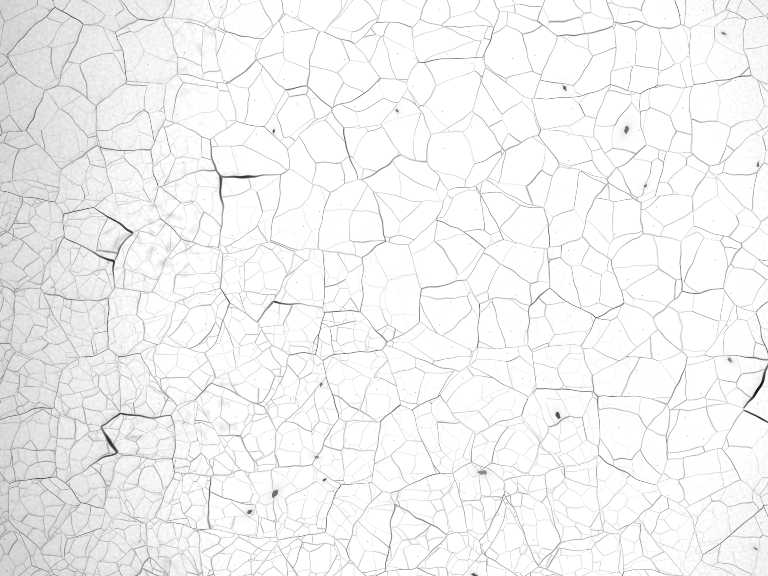
This texture is drawn by a WebGL 2 fragment shader. Its source:

```glsl
#version 300 es
precision highp float;
// Overexposed white paint, split by a hierarchy of fine cracks, with specks and grey borders.

uniform vec2 u_resolution;
out vec4 fragColor;

const float COARSE_SCALE = 10.5;     // cells per canvas height
const float MEDIUM_SCALE = 15.5;
const float FINE_SCALE = 31.0;
const float JITTER = 0.82;
const float CRACK_HALF_WIDTH = 0.0006;
const float GOUGE_HALF_WIDTH = 0.0024;
const float GOUGE_REACH = 0.05;
const int GOUGE_COUNT = 5;
const int SPECK_COUNT = 17;
const float GRIT_SCALE = 24.0;
const float GRAIN_SCALE = 170.0;
const float GRAIN_AMOUNT = 0.05;
const vec2 LIGHT_CENTRE = vec2(0.6, 0.52);
const vec2 LIGHT_DIRECTION = vec2(-0.7, 0.7);

struct Crack { float dist; float weight; vec2 side; vec2 cell; };

vec2 hash(vec2 p) {
  vec3 a = fract(p.xyx * vec3(0.1031, 0.1030, 0.0973));
  a += dot(a, a.yzx + 33.33);
  return fract((a.xx + a.yz) * a.zy);
}

mat2 rotation(float angle) {
  float c = cos(angle), s = sin(angle);
  return mat2(c, s, -s, c);
}

float cornerSlope(vec2 corner, vec2 offset) {
  float angle = 6.2832 * hash(corner + 19.7).x;
  return dot(vec2(cos(angle), sin(angle)), offset);
}

float gradientNoise(vec2 p) {
  vec2 i = floor(p), f = p - i;
  vec2 u = f * f * f * (f * (f * 6.0 - 15.0) + 10.0);
  vec2 e = vec2(1.0, 0.0);
  return mix(mix(cornerSlope(i, f), cornerSlope(i + e, f - e), u.x),
             mix(cornerSlope(i + e.yx, f - e.yx), cornerSlope(i + 1.0, f - 1.0), u.x), u.y);
}

vec2 warp(vec2 p) {
  return vec2(gradientNoise(p), gradientNoise(p + 37.4));
}

vec2 cellPoint(vec2 cell) {
  return cell + 0.5 + JITTER * (hash(cell) - 0.5);
}

// Nearest border between Voronoi cells, with a weight shared by both sides.
Crack findCrack(vec2 p, float scale) {
  p *= scale;
  vec2 base = floor(p), home = base, toHome = vec2(9.0);
  for (int y = -1; y <= 1; y++)
    for (int x = -1; x <= 1; x++) {
      vec2 cell = base + vec2(x, y);
      vec2 v = cellPoint(cell) - p;
      if (dot(v, v) < dot(toHome, toHome)) { toHome = v; home = cell; }
    }
  Crack c = Crack(9.0, 0.0, vec2(0.0), home);
  for (int y = -2; y <= 2; y++)
    for (int x = -2; x <= 2; x++) {
      if (x == 0 && y == 0) continue;
      vec2 cell = home + vec2(x, y);
      vec2 v = cellPoint(cell) - p;
      vec2 side = normalize(v - toHome);
      float d = dot(0.5 * (v + toHome), side);
      if (d < c.dist) { c.dist = d; c.side = side; c.weight = hash(home + cell + 7.3).x; }
    }
  c.dist /= scale;
  return c;
}

float coverage(float dist, float halfWidth) {
  float blur = 0.7 / u_resolution.y;
  return 1.0 - smoothstep(halfWidth - blur, halfWidth + blur, dist);
}

// Wide dark openings gather around a few points.
float gougeMask(vec2 p, float aspect) {
  float mask = 0.0;
  for (int i = 0; i < GOUGE_COUNT; i++) {
    vec2 h = hash(vec2(i, 5.0));
    vec2 centre = vec2(mix(0.18, 0.48, h.x), 0.12 + 0.13 * (float(i) + h.y));
    if (i == 1) centre.x = aspect - 0.01;
    vec2 v = (p - centre) / GOUGE_REACH;
    mask = max(mask, exp(-dot(v, v)));
  }
  return mask;
}

float speckInk(vec2 p, float aspect) {
  float ink = 0.0, ragged = 0.0018 * gradientNoise(p * 220.0);
  for (int i = 0; i < SPECK_COUNT; i++) {
    vec2 h = hash(vec2(i, 61.0)), k = hash(vec2(i, 83.0));
    vec2 v = rotation(6.2832 * k.x) * (p - vec2(mix(0.3, 1.0, h.x) * aspect, h.y));
    float radius = mix(0.0018, 0.0045, k.y * k.y);
    float d = length(v * vec2(0.55, 1.0)) + ragged;
    ink = max(ink, mix(0.45, 0.8, k.x) * coverage(d, radius));
    ink = max(ink, 0.2 * exp(-d / radius * 0.8));
  }
  vec2 cell = floor(p * GRIT_SCALE), h = hash(cell + 131.0);
  float grit = length((fract(p * GRIT_SCALE) - mix(vec2(0.15), vec2(0.85), h)) / GRIT_SCALE);
  return max(ink, 0.3 * step(0.65, hash(cell + 171.0).x) * coverage(grit, 0.0008));
}

void main() {
  vec2 uv = gl_FragCoord.xy / u_resolution;
  float aspect = u_resolution.x / u_resolution.y;
  vec2 p = vec2(uv.x * aspect, uv.y);
  vec2 q = p + 0.032 * warp(p * 7.0) + 0.0045 * warp(p * 38.0);

  // Each finer network is confined to one cell of the network above it.
  Crack coarse = findCrack(q, COARSE_SCALE);
  vec2 turn = hash(coarse.cell + 3.1);
  Crack medium = findCrack(rotation(turn.x - 0.5) * q + 4.0 * turn, MEDIUM_SCALE);
  Crack fine = findCrack(q + 3.0 * hash(medium.cell + coarse.cell), FINE_SCALE);

  float fineMask = 1.0 - smoothstep(0.25, 0.8, 0.6 * uv.x + 0.7 * uv.y + 0.35 * gradientNoise(p * 3.5));
  float leftMask = 1.0 - smoothstep(0.2, 0.6, uv.x);
  float gougeArea = gougeMask(p, aspect);
  float gouge = gougeArea * smoothstep(0.2, 0.6, coarse.weight);
  float fade = clamp(0.95 + 0.7 * gradientNoise(p * 18.0), 0.5, 1.2);

  // Paint brightness with border falloff, blotches and grain.
  float falloff = max(length((uv - LIGHT_CENTRE) * vec2(1.0, 0.55)) - 0.3, -0.1);
  float light = 1.045 - 0.46 * falloff - 0.5 * falloff * abs(falloff);
  light += 0.03 * gradientNoise(p * 6.0) + GRAIN_AMOUNT * gradientNoise(p * GRAIN_SCALE);

  // Raised flake edges and rough chips.
  float lee = max(-dot(coarse.side, LIGHT_DIRECTION), 0.0) * exp(-coarse.dist / 0.006);
  float fineLee = max(-dot(fine.side, LIGHT_DIRECTION), 0.0) * exp(-fine.dist / 0.004);
  float chips = max(gradientNoise(q * 60.0), 0.0);
  chips *= max(smoothstep(0.05, 0.4, gradientNoise(p * 5.0 + 9.0)), gougeArea);
  light -= leftMask * (0.06 * lee + 0.05 * fineMask * fineLee + 0.22 * chips) + 0.2 * gouge * lee;

  // Ink of the cracks and of the dirt.
  float width = mix(CRACK_HALF_WIDTH, GOUGE_HALF_WIDTH, gouge * fade);
  float coarseInk = mix(mix(0.26, 0.68, coarse.weight * coarse.weight), 0.85, gouge);
  float mediumInk = mix(0.1, 0.46, medium.weight);
  float fineInk = fineMask * mix(0.1, 0.36, fine.weight);
  float ink = coarseInk * coverage(coarse.dist, width);
  ink = max(ink, mediumInk * coverage(medium.dist, CRACK_HALF_WIDTH));
  ink = max(ink, fineInk * coverage(fine.dist, CRACK_HALF_WIDTH));
  ink = max(fade * ink, speckInk(p, aspect));

  fragColor = vec4(vec3(clamp(light, 0.0, 1.0) * (1.0 - min(ink, 0.9))), 1.0);
}
```
